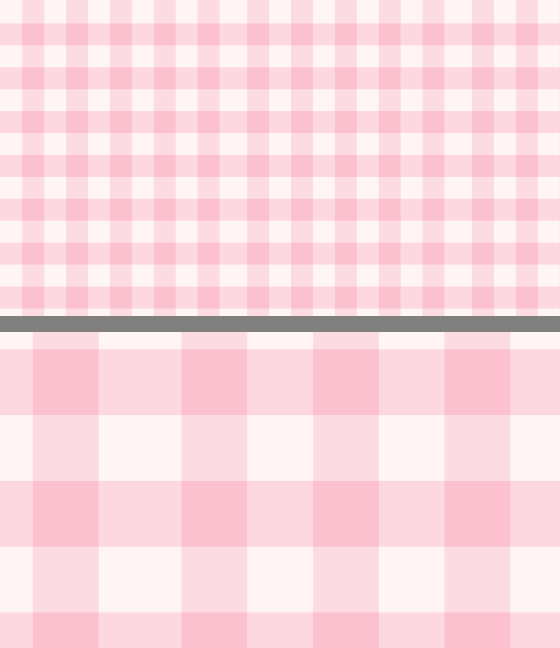
Top: the whole. Bottom: its middle third, enlarged.
Give the GLSL for this pattern, as a WebGL 1 fragment shader.

```glsl
precision highp float;
// Pink gingham: translucent vertical and horizontal bands crossing on pale cloth.
// Lengths are in band widths. Columns come in groups of five, with a slightly
// wider gap between groups; rows are evenly spaced down from the top edge.

uniform vec2 u_resolution;

// Coverage of the nearest band, for bands numbered 0 to lastIndex.
float bandCoverage(float position, float firstCentre, float lastIndex, float pixel) {
    float spacing = 1.998;
    float index = clamp(floor((position - firstCentre) / spacing + 0.5), 0.0, lastIndex);
    float offset = abs(position - firstCentre - index * spacing);
    return clamp(0.5 + (0.5 - offset) / pixel, 0.0, 1.0);
}

void main() {
    // The canvas is 14.4 band widths tall.
    float pixel = 14.4 / u_resolution.y;
    vec2 cloth = gl_FragCoord.xy * pixel;
    cloth.y = 14.4 - cloth.y;

    float column = bandCoverage(mod(cloth.x, 10.25), 1.513, 4.0, pixel);
    float row = bandCoverage(cloth.y, 1.567, 6.0, pixel);

    // Blend the plain cloth, single bands and their crossings.
    vec3 openRow = mix(vec3(1.0, 0.96, 0.96), vec3(0.988, 0.859, 0.886), column);
    vec3 pinkRow = mix(vec3(0.996, 0.847, 0.882), vec3(0.984, 0.757, 0.812), column);
    gl_FragColor = vec4(mix(openRow, pinkRow, row), 1.0);
}
```
